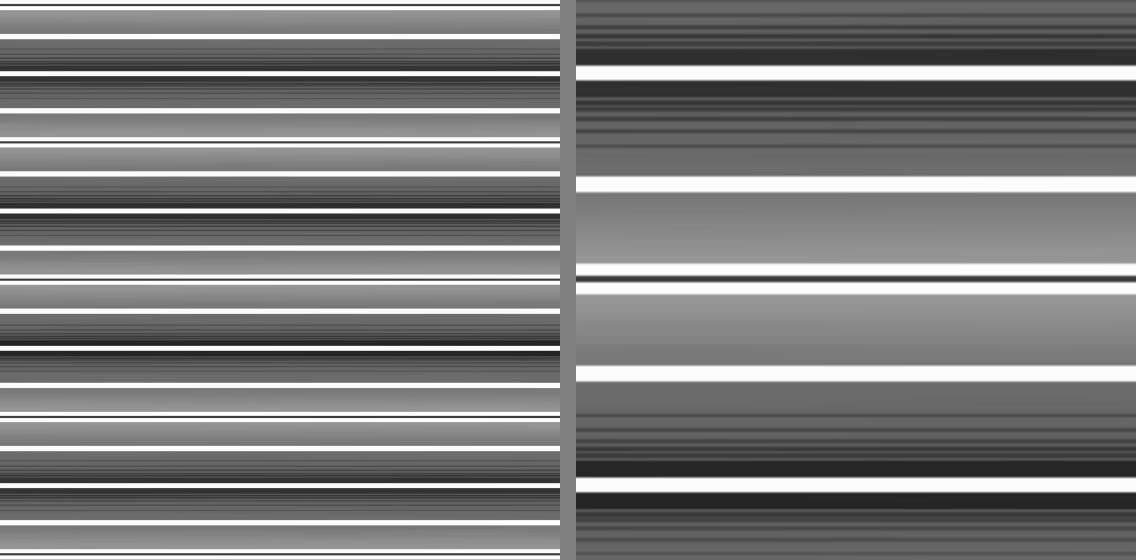
Left: the whole. Right: its middle third, enlarged.
This pattern is drawn by a Shadertoy shader. Its source:

```glsl
// Mirrored horizontal grey stripes with white rules and fine dark pinstripes

#define PITCH 0.2452        // height of one repeat, about four down the canvas
#define CENTRE 0.5006       // height of a dark hairline
#define SOFTNESS 0.0011     // edge blur in canvas units
#define PINSTRIPES 5
#define WEAR 0.014          // strength of the faint streaks
#define WHITE vec3(0.99)
#define HAIRLINE vec3(0.23)
#define LIGHT_NEAR vec3(0.585)
#define LIGHT_FAR vec3(0.46)
#define DARK_NEAR vec3(0.425)
#define DARK_FAR vec3(0.365)

float hash21(vec2 p) {
    vec3 q = fract(vec3(p.xyx) * 0.1031);
    q += dot(q, q.yzx + 33.33);
    return fract((q.x + q.y) * q.z);
}

float valueNoise(vec2 p) {
    vec2 cell = floor(p), f = fract(p);
    f = f * f * (3.0 - 2.0 * f);
    float low = mix(hash21(cell), hash21(cell + vec2(1, 0)), f.x);
    float high = mix(hash21(cell + vec2(0, 1)), hash21(cell + vec2(1, 1)), f.x);
    return mix(low, high, f.y);
}

// Coverage of the range from start to end
float band(float x, float start, float end, float blur) {
    return smoothstep(start - blur, start + blur, x)
         - smoothstep(end - blur, end + blur, x);
}

void mainImage(out vec4 fragColor, in vec2 fragCoord) {
    vec2 uv = fragCoord / iResolution.xy;
    float row = (uv.y - CENTRE) / PITCH;
    float id = floor(row);
    float side = step(0.5, fract(row));
    float blur = max(SOFTNESS, 0.7 / iResolution.y) / PITCH;

    // Distances, in repeats, from the hairline and from the middle white rule
    float fromHairline = 0.5 - abs(fract(row) - 0.5);
    float fromMiddle = 0.5 - fromHairline;

    // Golden-ratio hash: one depth of shade for each repeat
    float depth = fract(id * 0.618 + 0.536);
    depth *= depth;

    // Light and dark gradients
    vec3 light = mix(LIGHT_NEAR, LIGHT_FAR, smoothstep(0.03, 0.23, fromHairline));
    vec3 dark = mix(DARK_NEAR, DARK_FAR, smoothstep(0.25, 0.45, fromHairline));

    // Pinstripes spread out and fade away from the middle
    for (int i = 0; i < PINSTRIPES; i++) {
        float n = float(i);
        float jitter = hash21(vec2(n + 7.0, id * 2.0 + side + 31.0)) - 0.5;
        float place = 0.072 + (0.0127 * n + 0.0037 * n * n) * (1.0 - 0.16 * depth);
        float halfWidth = 0.0062 - 0.0005 * n;
        float offset = abs(fromMiddle - place - 0.003 * jitter);
        float ink = 1.0 - smoothstep(halfWidth - blur, halfWidth + blur, offset);
        dark *= 1.0 - ink * (0.40 - 0.045 * n + 0.12 * jitter);
    }

    // Near-black band beside the middle rule
    vec3 shade = vec3(0.205 - 0.07 * depth);
    dark = mix(dark, shade, band(fromMiddle, -0.1, 0.059, blur));

    vec3 color = mix(light, dark, smoothstep(0.23 - blur, 0.23 + blur, fromHairline));

    // Faint uneven streaks along the stripes
    float streak = valueNoise(vec2(uv.x * 5.0, uv.y * 300.0) + 11.0) - 0.5;
    color += WEAR * streak;

    // White rules, then the hairline
    float rules = band(fromHairline, -0.1, 0.0372, blur)
                + band(fromHairline, 0.2105, 0.2490, blur)
                + band(fromMiddle, -0.1, 0.0180, blur);
    color = mix(color, WHITE, clamp(rules, 0.0, 1.0));
    color = mix(color, HAIRLINE, band(fromHairline, -0.1, 0.0078, blur));

    fragColor = vec4(color, 1.0);
}
```
